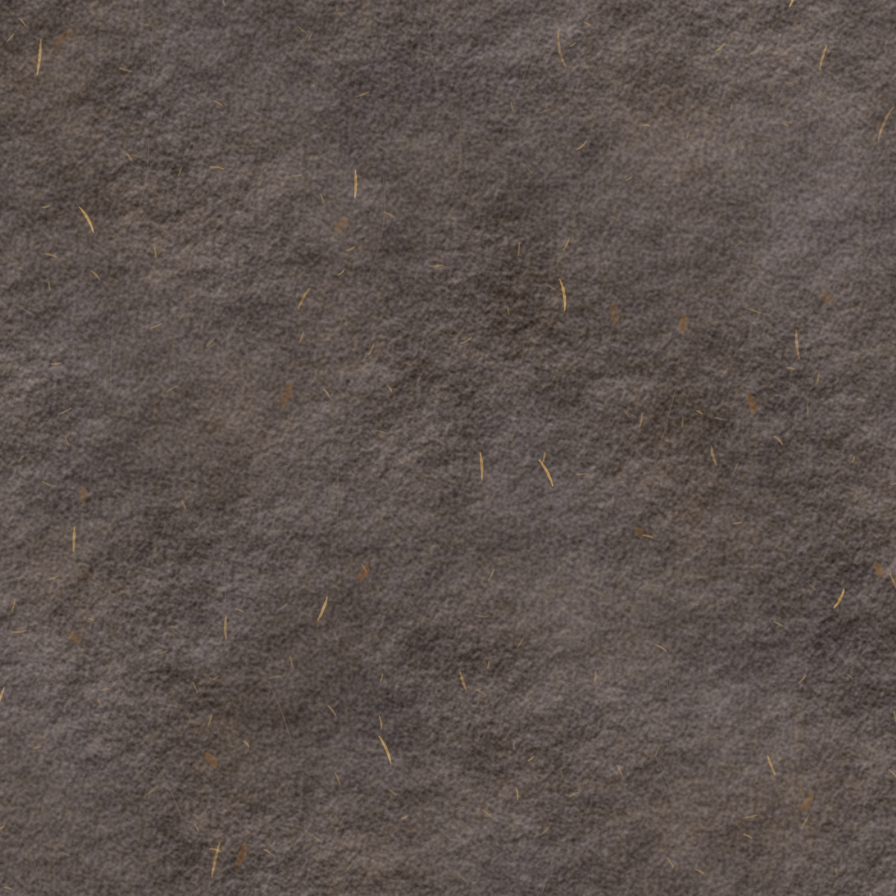
A three.js fragment shader for this texture:

```glsl
// Dark brown crumbly soil with scattered straw, wood chips and root hairs.
#define SOIL vec3(0.357, 0.316, 0.298)
#define STRAW vec3(0.72, 0.58, 0.36)
#define CHIP vec3(0.46, 0.35, 0.25)
#define HAIR vec3(0.47, 0.40, 0.35)
#define LIGHT vec2(-0.30, 0.95)
#define RELIEF 0.30
#define RELIEF_STEP 0.003
#define GRAIN 0.10
#define PATCHES 0.065
#define CRUMB_CONTRAST 0.075
#define EDGE 0.002

varying vec2 vUv;

vec2 hash2(vec2 p) {
  vec3 q = fract(p.xyx * vec3(0.1031, 0.1030, 0.0973));
  q += dot(q, q.yzx + 33.33);
  return fract((q.xx + q.yz) * q.zy);
}

float corner(vec2 cell, vec2 offset) {
  float angle = 6.2832 * hash2(cell).x;
  return dot(vec2(cos(angle), sin(angle)), offset);
}

float gradientNoise(vec2 p) {
  vec2 i = floor(p), f = p - i;
  vec2 u = f * f * f * (f * (f * 6.0 - 15.0) + 10.0);
  vec2 e = vec2(1.0, 0.0);
  return mix(mix(corner(i, f), corner(i + e, f - e), u.x),
             mix(corner(i + e.yx, f - e.yx), corner(i + 1.0, f - 1.0), u.x), u.y);
}

// Ground height: clods down to single grains
float soilHeight(vec2 uv) {
  mat2 turn = mat2(0.8, 0.6, -0.6, 0.8) * 2.03;
  vec2 p = uv * 16.0 + 7.3;
  float height = 0.0, amplitude = 1.0;
  for (int i = 0; i < 5; i++) {
    height += amplitude * gradientNoise(p);
    p = turn * p + 3.7;
    amplitude *= 0.6;
  }
  return height;
}

// Rounded crumbs, lit on one side and shaded on the other
float crumbs(vec2 uv, float grid, float density) {
  vec2 p = uv * grid, cell = floor(p);
  float shade = 0.0;
  for (int y = -1; y <= 1; y++) {
    for (int x = -1; x <= 1; x++) {
      vec2 id = cell + vec2(x, y);
      vec2 rnd = hash2(id + grid);
      vec2 d = p - id - hash2(id + 51.0);
      d.x *= 0.8 + 0.5 * rnd.y;
      float radius = mix(0.22, 0.5, rnd.y);
      float dist = length(d) / radius;
      float body = (1.0 - smoothstep(0.7, 1.1, dist)) * step(rnd.x, density);
      float lit = dot(d, LIGHT) / radius + 0.5 * (rnd.y - 0.5);
      shade = mix(shade, lit, body);
    }
  }
  return shade;
}

// Scattered bent slivers: x is coverage, y a random tint
vec2 slivers(vec2 uv, float grid, float density, vec2 halfSize, float spread) {
  vec2 cell = floor(uv * grid), result = vec2(0.0);
  for (int y = -1; y <= 1; y++) {
    for (int x = -1; x <= 1; x++) {
      vec2 id = cell + vec2(x, y);
      vec2 rnd = hash2(id + grid * 3.0), look = hash2(id + 83.0);
      vec2 d = uv - (id + hash2(id + 29.0)) / grid;
      float angle = (look.x - 0.5) * spread;
      d = mat2(cos(angle), sin(angle), -sin(angle), cos(angle)) * d;
      float halfLength = halfSize.y * mix(0.45, 1.0, look.y);
      float along = d.y / halfLength;
      d.x += (rnd.y - 0.5) * 0.3 * halfLength * along * along;
      float width = halfSize.x * (1.0 - 0.6 * along * along);
      float dist = max(abs(d.x) - width, abs(d.y) - halfLength);
      float cover = (1.0 - smoothstep(-0.5 * EDGE, 0.5 * EDGE, dist)) * step(rnd.x, density);
      if (cover > result.x) result = vec2(cover, rnd.y);
    }
  }
  return result;
}

void main() {
  vec2 uv = vUv;

  // Broad damp and dry patches, rough and smooth zones
  float patches = gradientNoise(uv * 3.2 + 1.7) + 0.5 * gradientNoise(uv * 8.0 + 9.1);
  float rough = smoothstep(-0.4, 0.4, gradientNoise(uv * 4.5 + 21.0));

  // Relief, grain and crumbs
  float height = soilHeight(uv);
  float slope = height - soilHeight(uv + LIGHT * RELIEF_STEP);
  float tone = PATCHES * patches + 0.045 * height;
  tone += RELIEF * slope * mix(0.75, 1.25, rough);
  tone += GRAIN * gradientNoise(uv * 197.0 + 0.37);
  float lumps = crumbs(uv, 48.0, 0.12 + 0.25 * rough) + crumbs(uv, 115.0, 0.2 + 0.35 * rough);
  tone += CRUMB_CONTRAST * 0.6 * lumps;

  // Warm and violet drift of the soil colour
  float warmth = gradientNoise(uv * 6.0 + 40.0) + gradientNoise(uv * 60.0 + 13.0);
  vec3 color = SOIL + tone * vec3(1.03, 0.97, 0.96) + warmth * vec3(0.010, 0.002, -0.016);

  // Plant debris, from faint hairs to bright straw
  vec2 hair = slivers(uv, 6.0, 0.4, vec2(0.0006, 0.06), 0.9);
  color = mix(color, HAIR, hair.x * 0.55);
  vec2 chip = slivers(uv, 8.0, 0.25, vec2(0.0045, 0.015), 1.8);
  color = mix(color, CHIP + 0.6 * tone, chip.x * (0.4 + 0.45 * chip.y));
  vec2 fleck = slivers(uv, 26.0, 0.22, vec2(0.0011, 0.008), 3.0);
  color = mix(color, STRAW, fleck.x * (0.15 + 0.45 * fleck.y));
  vec2 straw = slivers(uv, 9.0, 0.27, vec2(0.0016, 0.022), 1.1);
  color = mix(color, STRAW + tone, straw.x * (0.4 + 0.55 * straw.y));

  gl_FragColor = vec4(color, 1.0);
}
```
